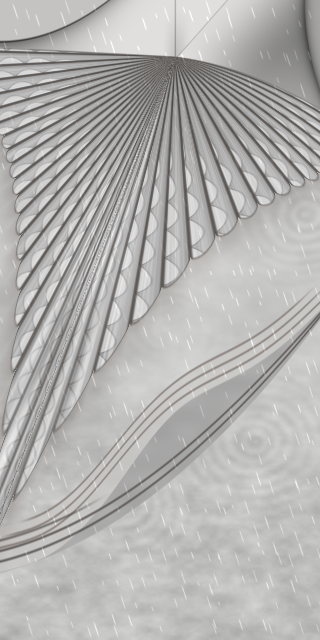
Give the GLSL for this background, as a Shadertoy shader.

```glsl
// Pleated grey fan and a striped leaf floating on rippled, rain-flecked water.

float hash(vec2 p) {
    vec3 q = fract(vec3(p.xyx) * 0.1031);
    q += dot(q, q.yzx + 33.33);
    return fract((q.x + q.y) * q.z);
}

float noise(vec2 p) {
    vec2 i = floor(p), f = fract(p);
    f = f * f * (3.0 - 2.0 * f);
    return mix(mix(hash(i), hash(i + vec2(1, 0)), f.x),
               mix(hash(i + vec2(0, 1)), hash(i + vec2(1, 1)), f.x), f.y);
}

float fbm(vec2 p) {
    float sum = 0.0, amp = 0.5;
    for (int i = 0; i < 4; i++) {
        sum += amp * noise(p);
        p = p * 2.03 + 17.0;
        amp *= 0.5;
    }
    return sum;
}

// Coverage of a positive signed distance, softened by about a pixel
float cover(float d) {
    float px = 1.0 / iResolution.x;
    return smoothstep(-px, px, d);
}

float stroke(float d, float width) { return cover(width - abs(d)); }

vec3 water(vec2 p) {
    float v = 0.76 + 0.14 * (fbm(p * 5.0) - 0.47);
    float rough = smoothstep(1.1, 0.2, p.y);
    v += (0.05 + 0.12 * rough) * (fbm(p * vec2(20, 32)) - 0.47) - 0.025 * rough;
    vec3 rings[4] = vec3[4](vec3(0.95, 1.33, 0.20), vec3(0.52, 0.97, 0.16),
                            vec3(0.38, 0.42, 0.24), vec3(0.80, 0.62, 0.25));
    for (int i = 0; i < 4; i++) {
        float d = length((p - rings[i].xy) * vec2(1.0, 1.25));
        float fade = exp(-d * d / (rings[i].z * rings[i].z));
        v += 0.035 * fade * sin(d * 150.0 + 5.0 * noise(p * 9.0)) * noise(p * 7.0 + 4.0);
    }
    v += 0.06 * exp(-12.0 * dot(p - vec2(0.6, 0.98), p - vec2(0.6, 0.98)));
    return vec3(v, v + 0.002, v - 0.002);
}

// Satin folds above the fan
vec3 folds(vec2 p) {
    float depth = 2.0 - p.y;
    float v = mix(0.70, 0.88, smoothstep(0.0, 0.45, p.x + depth * 0.3));
    v -= 0.12 * smoothstep(0.05, 0.0, abs(p.x - 0.553)) * smoothstep(0.0, 0.2, depth);
    v -= 0.25 * stroke(p.x - 0.548, 0.0015);
    float side = p.x - 0.555 - (0.177 - depth) * 0.88;
    float shade = mix(0.86, 0.52, smoothstep(0.0, 0.33, side));
    shade += 0.12 * smoothstep(0.12, 0.35, depth);
    v = mix(v, shade, cover(side)) - 0.15 * stroke(side, 0.002);
    float corner = 0.13 - 1.12 * p.x * p.x - depth;
    v -= 0.3 * exp(-abs(corner) * 30.0);
    v = mix(v, 0.77, cover(corner)) - 0.3 * stroke(corner, 0.003);
    float flap = p.x - 0.952 - 0.6 * depth * depth;
    v = mix(v, 0.66, cover(flap)) - 0.28 * exp(-abs(flap) * 70.0);
    return v * vec3(1.0, 0.995, 0.99);
}

vec3 fanColor(float pleat, float turn, float r, float fw) {
    float f = fract(pleat), id = floor(pleat);
    float clarity = min(1.0, 0.3 / fw);
    float v = 0.52 + 0.16 * sin(3.14 * f) * clarity + 0.07 * smoothstep(0.1, 0.6, r);
    // Pale lens-shaped gaps along each pleat
    float q = 2.0 * fract(r / 0.088 + id * 0.37) - 1.0;
    float bulge = 0.56 * (1.0 - q * q) * smoothstep(0.18, 0.5, r);
    float edge = max(fw, 0.04);
    float lens = smoothstep(-edge, edge, bulge - f) * smoothstep(0.04, 0.16, f);
    lens *= smoothstep(0.03, 0.12, abs(turn)) * clarity;
    v -= 0.10 * smoothstep(0.16, 0.0, abs(f - bulge)) * clarity;
    v = mix(v, 0.84, lens);
    // Fine threads in the central gather
    float threads = noise(vec2(turn * 150.0, r * 3.0)) - 0.5;
    float gather = smoothstep(0.2, 0.02, abs(turn));
    v += threads * (0.08 + 0.28 * gather);
    // Dark ribs
    float rib = smoothstep(0.07 + fw, 0.02, min(f, 1.0 - f));
    v = mix(v, 0.31, 0.8 * rib * clarity * (1.0 - 0.4 * gather));
    v -= 0.13 * exp(-r * 9.0);
    return v * mix(vec3(1.0, 0.97, 0.95), vec3(1.0), smoothstep(0.4, 0.65, v));
}

vec3 leaf(vec3 col, vec2 p) {
    float x = p.x;
    float low = 0.21 + 0.25 * x + 0.54 * x * x;
    float high = 0.33 + 0.8 * x - 0.05 * (1.2 - 0.8 * x) * sin(9.24 * (x - 0.04));
    float inner = high - 0.14 + 0.05 * smoothstep(0.3, 0.6, x);
    float body = cover((p.y - low) * 0.8);
    col = mix(col, vec3(0.79, 0.785, 0.775), 0.75 * body * cover(high - p.y));
    float shade = 0.61 + 0.06 * noise(p * vec2(12, 20));
    col = mix(col, vec3(shade), 0.9 * body * cover((inner - p.y) * 0.8));
    for (int i = 0; i < 3; i++) {
        float d = (p.y - high + 0.032 * float(i)) * 0.72;
        float ends = smoothstep(0.05, 0.12, x + 0.06 * float(i)) * smoothstep(1.0, 0.9, x - 0.05 * float(i));
        col = mix(col, vec3(0.48, 0.44, 0.42), 0.8 * ends * stroke(d, 0.0025));
        float rise = (0.035 + 0.033 * float(i)) * (1.0 - 0.7 * pow(x, 4.0));
        float vein = stroke((p.y - low - rise) * 0.75, 0.003);
        col = mix(col, vec3(0.34, 0.32, 0.31), vein * (i < 2 ? 0.85 : 0.7 * smoothstep(0.35, 0.2, x)));
    }
    return col;
}

float rain(vec2 p, float scale) {
    vec2 g = vec2(p.x + p.y * 0.33, p.y) * vec2(15, 9) * scale;
    vec2 id = floor(g) + scale * 31.0;
    vec2 c = 0.3 + 0.4 * vec2(hash(id), hash(id + 7.3));
    vec2 d = abs(fract(g) - c) / (vec2(15, 9) * scale);
    float len = 0.008 + 0.022 * hash(id + 3.7);
    return cover(0.0013 - d.x) * smoothstep(len, len * 0.4, d.y) * step(0.4, hash(id + 11.1));
}

void mainImage(out vec4 fragColor, in vec2 fragCoord) {
    vec2 p = fragCoord / iResolution.xy * vec2(1, 2);
    vec2 d = p - vec2(0.547, 1.823);
    float right = max(d.x, 0.0);
    float top = 1.823 - 0.053 * min(d.x, 0.0) - 0.13 * right - 0.5 * right * right;
    vec3 col = mix(leaf(water(p), p), folds(p), cover(p.y - top));

    // Pleat index grows away from the gather on either side
    float turn = atan(d.x, -d.y - 0.5 * right * right) + 0.365;
    float t = abs(turn);
    float pleat = turn > 0.0 ? 9.0 * sqrt(t) + 0.6 * t * t * t * t : 6.0 * sqrt(t) + 10.0 * t;
    float scallop = 0.022 * sqrt(max(0.0, sin(3.14159 * fract(pleat))));
    float s = 1.2 - p.y, u = min(s, 0.0);
    float leftEdge = p.x - 0.072 + 0.16 * s * s - 0.6 * u * u * u + scallop;
    float rightEdge = (p.y - 0.385 - 1.78 * p.x + 0.69 * p.x * p.x) * 0.62 + scallop;
    float fan = min(min(leftEdge, rightEdge), top - p.y);
    float shadow = exp(-max(-fan, 0.0) * 28.0) * cover(top - p.y);
    col *= 1.0 - shadow * vec3(0.13, 0.15, 0.16);
    vec3 cloth = fanColor(pleat, turn, length(d), fwidth(pleat) + 0.001);
    cloth = mix(cloth, vec3(0.36, 0.34, 0.33), 0.6 * smoothstep(0.007, 0.001, fan));
    col = mix(col, cloth, cover(fan));

    float streaks = rain(p, 1.0) + 0.7 * rain(p + 0.37, 1.5);
    col += 0.2 * streaks * (1.0 - 0.5 * cover(fan));
    fragColor = vec4(clamp(col, 0.0, 1.0), 1.0);
}
```
